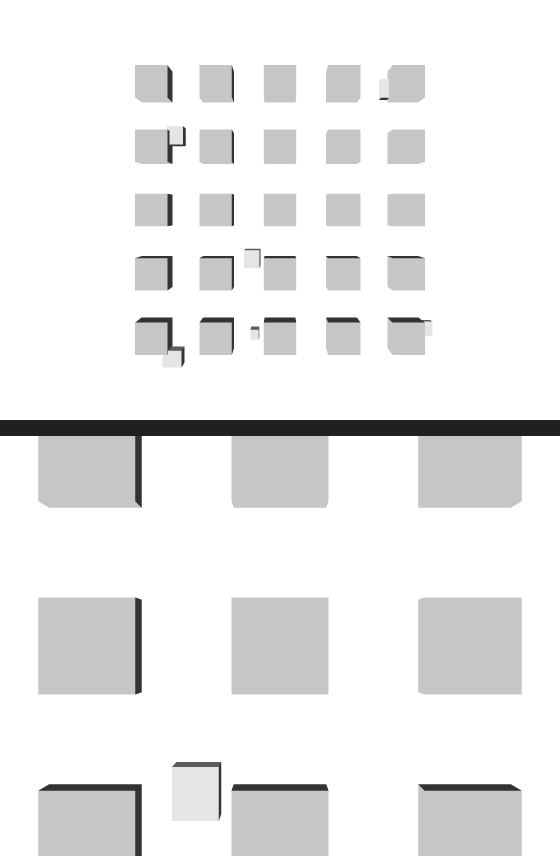
Top: the whole. Bottom: its middle third, enlarged.
Reproduce this pattern procedurally as a Shadertoy shader.

```glsl
// A 5 x 5 grid of grey cubes seen head-on in one-point perspective, with a few
// small pale blocks drifting among them. Each sample is a ray cast from the eye
// along (p, 1) against axis-aligned boxes; the nearest hit gives a flat colour.

const float PITCH = 0.1533;        // cube spacing, in canvas heights
const float GRID_REACH = 2.0;      // cubes on each side of the middle one
const float CUBE_HALF = 0.251;     // half width of a cube, in pitches
const vec2 CUBE_DEPTH = vec2(1.0, 1.047);  // front and back distance
const int SAMPLES = 4;             // antialiasing samples per axis

const vec3 BACKGROUND = vec3(1.0);
const vec3 CUBE_GREY = vec3(0.777);
const vec3 BLOCK_GREY = vec3(0.9);
const vec3 SHADE = vec3(0.2);
const vec3 BLOCK_TOP = vec3(0.36);

// Pale blocks: front centre and half size in pitches, then front and back depth
const int BLOCKS = 6;
const vec4 BLOCK_RECT[BLOCKS] = vec4[](
    vec4( 1.667,  1.891, 0.099, 0.147),
    vec4(-1.631,  1.161, 0.125, 0.142),
    vec4(-0.438, -0.766, 0.121, 0.140),
    vec4(-1.676, -2.316, 0.147, 0.130),
    vec4(-0.394, -1.937, 0.065, 0.079),
    vec4( 2.259, -1.846, 0.108, 0.113));
const vec2 BLOCK_DEPTH[BLOCKS] = vec2[](
    vec2(1.033, 1.054), vec2(1.020, 1.050), vec2(1.000, 1.042),
    vec2(1.005, 1.037), vec2(1.000, 1.026), vec2(1.020, 1.034));

struct Hit { float depth; vec3 colour; };

// Ray-box test that replaces the hit when this box is nearer.
// Left and bottom colours are passed in; right faces are always in shade.
void castBox(vec2 p, vec2 centre, vec2 halfSize, vec2 depth, vec3 face,
             vec3 top, vec3 bottom, inout Hit hit) {
    vec2 a = (centre - halfSize) / p;
    vec2 b = (centre + halfSize) / p;
    vec2 enter = min(a, b);
    vec2 leave = max(a, b);
    float near = max(depth.x, max(enter.x, enter.y));
    float far = min(depth.y, min(leave.x, leave.y));
    if (near > far || near >= hit.depth) return;

    vec3 colour = face;
    if (near > depth.x) {
        if (enter.x > enter.y) colour = p.x < 0.0 ? SHADE : face;
        else colour = p.y < 0.0 ? top : bottom;
    }
    hit = Hit(near, colour);
}

vec3 scene(vec2 p) {
    Hit hit = Hit(1e3, BACKGROUND);

    // Each cube stays within its own cell, so only the nearest one is tested
    vec2 cell = clamp(round(p), -GRID_REACH, GRID_REACH);
    castBox(p, cell, vec2(CUBE_HALF), CUBE_DEPTH, CUBE_GREY,
            SHADE, CUBE_GREY, hit);

    // Block rectangles are projected sizes, scaled out to their front depth
    for (int i = 0; i < BLOCKS; i++) {
        vec4 rect = BLOCK_RECT[i] * BLOCK_DEPTH[i].x;
        castBox(p, rect.xy, rect.zw, BLOCK_DEPTH[i], BLOCK_GREY,
                BLOCK_TOP, SHADE, hit);
    }
    return hit.colour;
}

void mainImage(out vec4 fragColor, in vec2 fragCoord) {
    vec3 sum = vec3(0.0);
    for (int j = 0; j < SAMPLES; j++) {
        for (int i = 0; i < SAMPLES; i++) {
            vec2 jitter = (vec2(i, j) + 0.5) / float(SAMPLES) - 0.5;
            vec2 p = (fragCoord + jitter - 0.5 * iResolution.xy)
                   / (iResolution.y * PITCH);
            sum += scene(p + 1e-6);  // the offset keeps p away from zero
        }
    }
    fragColor = vec4(sum / float(SAMPLES * SAMPLES), 1.0);
}
```
